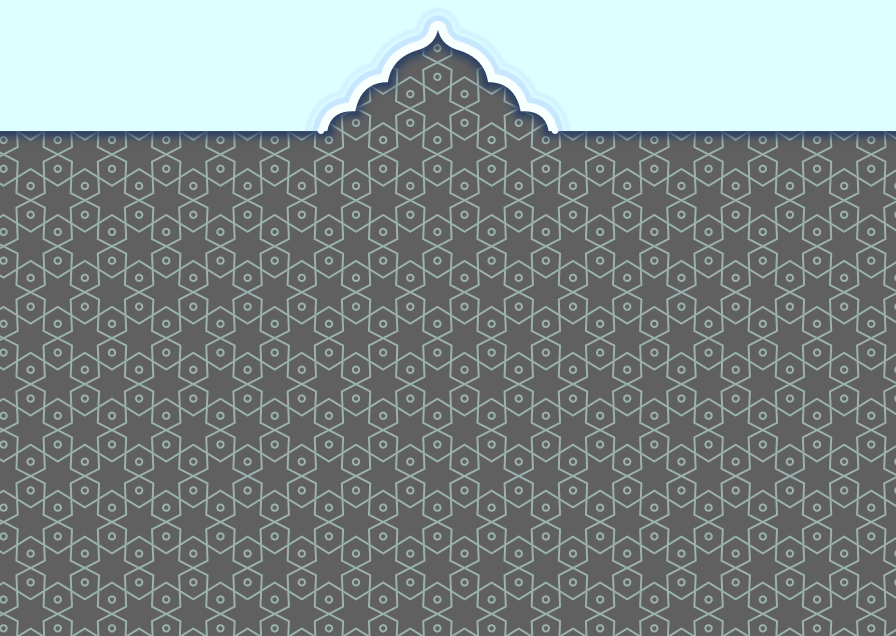
A WebGL 2 fragment shader for this pattern:

```glsl
#version 300 es
precision highp float;
// Scalloped ogee arch with a banded halo, above a wall of touching six-point stars.

#define UNITS 546.0        // design units in the canvas height
#define CENTER_X 376.0     // arch axis
#define BASE_Y 433.5       // top of the wall
#define STAR_REACH 23.28   // star centre to tip
#define ROW_STEP 39.45     // height between star rows
#define NOTCH 0.55         // inner / outer star radius
#define RING_RISE 12.35    // ring height from the star row
#define RING_RADIUS 2.7
#define HALF_LINE 0.85
#define SHADOW_SIZE 6.5

uniform vec2 u_resolution;
out vec4 outColor;

const vec3 SKY = vec3(0.865, 1.0, 1.0);
const vec3 WALL = vec3(0.376);
const vec3 LINE = vec3(0.61, 0.70, 0.685);
const vec3 SHADE = vec3(0.13, 0.23, 0.39);
const vec3 HALO = vec3(0.78, 0.905, 1.0);

float segmentDistance(vec2 p, vec2 a, vec2 b) {
  vec2 d = b - a;
  return length(p - a - d * clamp(dot(p - a, d) / dot(d, d), 0.0, 1.0));
}

// Adds one quadratic curve to the arch: x = distance, y = 1 below the curve.
void addCurve(vec2 p, vec2 a, vec2 control, vec2 b, inout vec2 arch) {
  vec2 last = a;
  for (int i = 1; i <= 10; i++) {
    float t = float(i) / 10.0;
    vec2 next = mix(mix(a, control, t), mix(control, b, t), t);
    arch.x = min(arch.x, segmentDistance(p, last, next));
    if (p.x >= last.x && p.x < next.x) {
      float height = mix(last.y, next.y, (p.x - last.x) / (next.x - last.x));
      arch.y = step(p.y, height);
    }
    last = next;
  }
}

// Right half of the outline, from apex to foot.
vec2 archShape(vec2 p) {
  vec2 arch = vec2(1e4, 0.0);
  addCurve(p, vec2(0, 87), vec2(3, 73), vec2(19, 69), arch);
  addCurve(p, vec2(19, 69), vec2(40, 62), vec2(43, 42), arch);
  addCurve(p, vec2(43, 42), vec2(66, 42), vec2(71, 17), arch);
  addCurve(p, vec2(71, 17), vec2(92, 18), vec2(95, 0), arch);
  return arch;
}

// Distance to the line work of stars and rings.
float latticeDistance(vec2 p) {
  vec2 cell = vec2(2.0 * STAR_REACH, 2.0 * ROW_STEP);
  vec2 a = mod(p + 0.5 * cell, cell) - 0.5 * cell;
  vec2 b = mod(p, cell) - 0.5 * cell;
  vec2 local = dot(a, a) < dot(b, b) ? a : b;

  // Rings lie where three stars meet.
  vec2 q = abs(local);
  float ring = min(length(q - vec2(STAR_REACH, RING_RISE)),
                   length(q - vec2(0.0, ROW_STEP - RING_RISE)));
  ring = abs(ring - RING_RADIUS);

  // Fold the star to one edge from tip to notch.
  local.y *= STAR_REACH * sqrt(3.0) / ROW_STEP;
  float sector = radians(60.0);
  float angle = abs(mod(atan(local.y, local.x) + 0.5 * sector, sector) - 0.5 * sector);
  vec2 folded = length(local) * vec2(cos(angle), sin(angle));
  vec2 notch = STAR_REACH * NOTCH * vec2(cos(0.5 * sector), sin(0.5 * sector));
  float star = segmentDistance(folded, vec2(STAR_REACH, 0.0), notch);
  return min(star, ring);
}

// Nested halo bands, from white at the arch to sky.
vec3 haloColor(float d, float px) {
  vec3 c = mix(vec3(0.97, 1.0, 1.0), HALO, smoothstep(7.0 - px, 8.0 + px, d));
  c = mix(c, mix(SKY, HALO, 0.25), smoothstep(12.0 - px, 12.5 + px, d));
  c = mix(c, mix(SKY, HALO, 0.5), smoothstep(15.0 - px, 15.5 + px, d));
  return mix(c, SKY, smoothstep(17.0, 20.5, d));
}

void main() {
  float px = UNITS / u_resolution.y;
  vec2 p = gl_FragCoord.xy * px;
  vec2 q = vec2(abs(p.x - CENTER_X), p.y - BASE_Y);
  vec2 arch = archShape(q);

  // Signed distance to the joined wall and arch, negative inside.
  float baseEdge = length(vec2(max(95.0 - q.x, 0.0), q.y));
  bool inside = q.y < 0.0 || arch.y > 0.5;
  float edge = min(arch.x, baseEdge);
  if (q.y > 0.0 && !inside) edge = min(edge, q.y);
  float signedEdge = inside ? -edge : edge;

  // Wall line work and the blue shadow under its rim.
  float lattice = latticeDistance(p - vec2(CENTER_X - 0.5, 374.0));
  float ink = clamp((HALF_LINE - lattice) / px + 0.5, 0.0, 1.0);
  vec3 wall = mix(WALL, LINE, ink);
  float depth = edge / SHADOW_SIZE;
  wall = mix(wall, SHADE, 0.78 * exp(-depth * depth));

  // The halo hugs the arch and ends at the wall.
  vec3 sky = haloColor(arch.x, 0.5 * px);
  float cover = clamp(0.5 - signedEdge / px, 0.0, 1.0);
  vec3 color = mix(sky, wall, cover);

  // Small rounded white feet close the halo.
  float foot = length(q - vec2(100.5, 0.5)) - 3.0;
  color = mix(color, vec3(0.97, 1.0, 1.0), clamp(0.5 - foot / px, 0.0, 1.0));
  outColor = vec4(color, 1.0);
}
```
